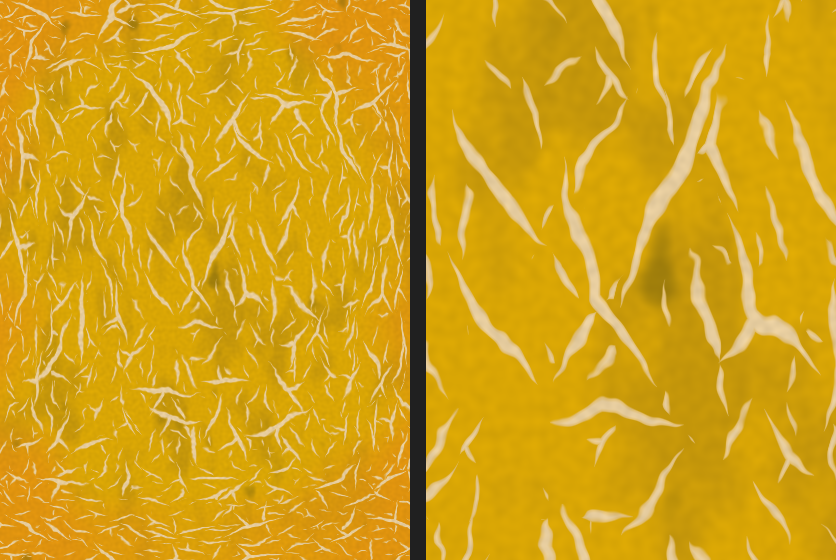
Left, the full canvas; right, a detail of the centre.
Write a WebGL 1 fragment shader that draws this texture.

```glsl
precision highp float;
uniform vec2 u_resolution;

vec2 hash2(vec2 cell) {
  vec3 q = fract(cell.xyx * vec3(0.1031, 0.1030, 0.0973));
  q += dot(q, q.yzx + 33.33);
  return fract((q.xx + q.yz) * q.zy);
}

float gradientAt(vec2 corner, vec2 offset) {
  return dot(hash2(corner + 91.0) * 2.0 - 1.0, offset);
}

float noise(vec2 p) {
  vec2 i = floor(p), f = fract(p);
  vec2 u = f * f * f * (f * (f * 6.0 - 15.0) + 10.0);
  float low = mix(gradientAt(i, f), gradientAt(i + vec2(1, 0), f - vec2(1, 0)), u.x);
  float high = mix(gradientAt(i + vec2(0, 1), f - vec2(0, 1)), gradientAt(i + 1.0, f - 1.0), u.x);
  return mix(low, high, u.y);
}

// Distance to an arm that starts at the origin and tapers to a point
float arm(vec2 p, float angle, float reach, float thickness) {
  vec2 dir = vec2(cos(angle), sin(angle));
  float t = clamp(dot(p, dir) / reach, 0.0, 1.0);
  return length(p - dir * reach * t) - thickness * (1.0 - t * t);
}

// Scattered cracks, upright in the middle and flat towards the poles
float cracks(vec2 skin, float scale, float thickness, float branching) {
  vec2 grid = skin * scale;
  float nearest = 1.0;
  for (int j = -1; j <= 1; j++) {
    for (int i = -1; i <= 1; i++) {
      vec2 id = floor(grid) + vec2(i, j);
      vec2 a = hash2(id + scale * 7.0 + 130.0);
      vec2 b = hash2(id + scale * 13.0 + 370.0);
      vec2 origin = id + 0.2 + 0.6 * a;
      vec2 local = grid - origin;
      float flatShare = 0.1 + 0.75 * smoothstep(0.22, 0.55, abs(origin.y / scale));
      float angle = 1.57 * step(flatShare, b.x) + (fract(b.x * 17.0) - 0.5) * 1.5;
      float reach = mix(0.3, 0.8, b.y);
      float girth = thickness * scale * mix(0.65, 1.1, b.y);
      float side = sign(a.x - 0.5);
      float fork = reach * 0.65 * step(fract(b.y * 13.0), branching) + 0.01;
      float d = arm(local, angle, reach, girth);
      d = min(d, arm(local, angle + 3.14 + side * 0.5 * a.y, reach * 0.85, girth));
      d = min(d, arm(local, angle + side * 1.9, fork, girth * 0.9));
      nearest = min(nearest, d + step(0.88, fract(a.y * 29.0)));
    }
  }
  return nearest / scale;
}

void main() {
  vec2 p = (gl_FragCoord.xy - 0.5 * u_resolution) / u_resolution.y;
  p.y -= 0.02;

  // Foreshortening of the round body, then wobble along the cracks
  vec2 skin = p * (1.0 + 1.4 * p * p) * vec2(1.12, 0.9);
  vec2 wobbled = skin;
  wobbled += 0.016 * vec2(noise(skin * 21.0), noise(skin * 21.0 + 40.0));
  wobbled += 0.004 * vec2(noise(skin * 85.0), noise(skin * 85.0 + 70.0));

  // Finer cracks shrink back beside coarser ones
  float crack = cracks(wobbled, 8.5, 0.0056, 0.7);
  float medium = cracks(wobbled + 3.3, 14.0, 0.0043, 0.35);
  medium = cracks(wobbled, 14.0, 0.0043, 0.35);
  crack = min(crack, medium + 0.004 * smoothstep(0.009, 0.0, crack));
  float fine = cracks(wobbled, 25.0, 0.0029, 0.12);
  crack = min(crack, fine + 0.005 * smoothstep(0.011, 0.0, crack));

  // Yellow rind with olive streaks, dark smudges and an orange rim
  float streak = noise(p * vec2(13.0, 6.0)) + 0.6 * noise(p * vec2(34.0, 19.0) + 20.0);
  vec3 rind = mix(vec3(0.85, 0.65, 0.02), vec3(0.77, 0.59, 0.04), smoothstep(-0.05, 0.4, streak));
  float rim = length(p * vec2(1.25, 0.88)) + 0.16 * noise(p * 6.0 + 9.0);
  rind = mix(rind, vec3(0.88, 0.57, 0.06), 0.9 * smoothstep(0.36, 0.56, rim));
  float smudge = noise(p * vec2(30.0, 24.0) + 55.0) + 0.4 * streak;
  rind = mix(rind, vec3(0.50, 0.41, 0.05), 0.55 * smoothstep(0.36, 0.75, smudge));
  rind *= 1.0 + 0.06 * noise(p * 130.0);

  // Corky scar tissue, paler along its middle
  vec3 cork = mix(vec3(0.88, 0.74, 0.44), vec3(0.90, 0.80, 0.62), smoothstep(0.0, -0.0025, crack));
  cork *= 1.0 + 0.08 * noise(p * 170.0);
  float blur = 1.1 / u_resolution.y;
  float cover = 1.0 - smoothstep(-blur, blur, crack);
  gl_FragColor = vec4(mix(rind, cork, cover), 1.0);
}
```
